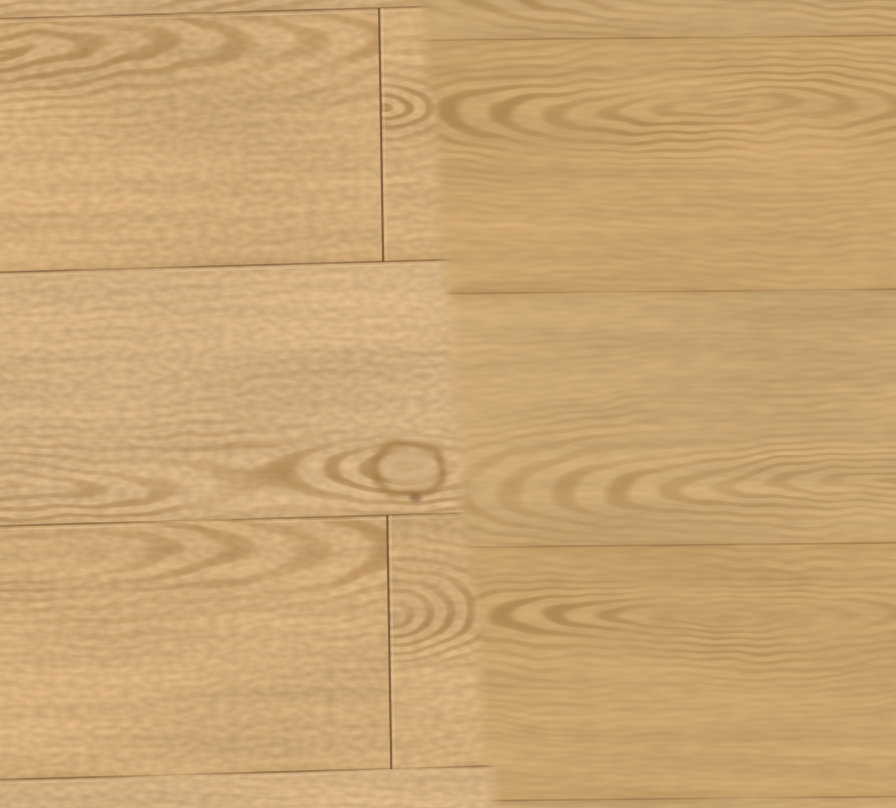
Write a Shadertoy shader that draws this texture.

```glsl
// Oak plank floor: staggered boards with cathedral grain, a knot and a tonal break

#define PITCH 0.314                       // board width, canvas height = 1
#define JOINT_X 0.485                     // end joint at the bottom edge
#define SEAM_HALF 0.0011                  // half width of the gaps
#define RINGS vec2(78.0, 108.0)           // growth rings per unit, left and right
#define KNOT vec2(0.506, 0.420)
#define PALE_OAK vec3(0.828, 0.688, 0.512)
#define HONEY_OAK vec3(0.788, 0.650, 0.455)
#define RING_BROWN vec3(0.630, 0.465, 0.270)
#define SEAM_BROWN vec3(0.420, 0.300, 0.190)
#define GLINT vec3(0.900, 0.790, 0.640)

float hash(vec2 c) {
    vec3 q = fract(c.xyx * vec3(0.1031, 0.1030, 0.0973));
    q += dot(q, q.yzx + 33.33);
    return fract((q.x + q.y) * q.z);
}

float cornerSlope(vec2 cell, vec2 offset) {
    float angle = 6.2832 * hash(cell);
    return dot(vec2(cos(angle), sin(angle)), offset);
}

// Gradient noise, about -0.7 to 0.7
float noise(vec2 p) {
    vec2 i = floor(p), f = p - i, e = vec2(1.0, 0.0);
    vec2 u = f * f * f * (f * (f * 6.0 - 15.0) + 10.0);
    return mix(mix(cornerSlope(i, f), cornerSlope(i + e, f - e), u.x),
               mix(cornerSlope(i + e.yx, f - e.yx), cornerSlope(i + 1.0, f - 1.0), u.x), u.y);
}

float smoothMin(float a, float b, float k) {
    float h = max(k - abs(a - b), 0.0) / k;
    return min(a, b) - 0.25 * h * h * k;
}

float stroke(float d, float halfWidth) {
    float aa = 0.8 / iResolution.y;
    return 1.0 - smoothstep(halfWidth - aa, halfWidth + aa, abs(d));
}

// One half of the floor; right is 0 or 1
vec3 boards(vec2 p, float right) {
    float left = 1.0 - right;
    float v = (p.y - mix(0.035, 0.003, right) - mix(0.028, 0.010, right) * p.x) / PITCH;
    float row = floor(v), f = v - row;
    float even = 1.0 - mod(row, 2.0);
    float joint = p.x - JOINT_X + 0.016 * p.y;
    float beyond = even * left * step(0.0, joint);
    vec2 seed = vec2(row + 5.0, right + 2.0 * beyond) * 17.37 + 40.0;

    // Heart of the cathedral figure in this board
    vec2 heart = mix(vec2(0.0, mix(0.14, 0.87, even)),
                     vec2(mix(1.11, 0.90, even), mix(0.23, 0.72, even)), right);
    heart = mix(heart, vec2(JOINT_X - 0.01, 0.62), beyond);
    float stretch = mix(0.14, 0.50, beyond);
    vec2 d = vec2(p.x - heart.x, (f - heart.y) * PITCH);

    // Bent growth rings, drawn out along the board
    float bend = 0.020 * noise(p * vec2(4.0, 11.0) + seed)
               + 0.006 * noise(p * vec2(19.0, 32.0) + seed);
    d.y += bend;
    float radius = length(d * vec2(stretch, 1.0));
    float figure = exp(-d.y * d.y / 0.0034);

    // Rings also flow around the knot
    float hasKnot = left * step(abs(row - 1.0), 0.5);
    vec2 k = p - KNOT;
    float knotFlow = length((k + vec2(0.0, bend)) * vec2(0.30, 1.0));
    radius = mix(radius, smoothMin(radius, knotFlow, 0.03), hasKnot);
    figure = max(figure, hasKnot * exp(-knotFlow * knotFlow / 0.0026));

    float wave = sin(6.2832 * radius * mix(RINGS.x, RINGS.y, right));
    float patchy = clamp(0.65 + 1.1 * noise(p * vec2(5.0, 15.0) + seed.yx), 0.1, 1.0);
    float rings = smoothstep(-0.5, 1.0, wave) * patchy * (0.12 + 0.50 * figure);

    // Board tone, long streaks and short pores
    vec3 color = mix(PALE_OAK, HONEY_OAK, right) * mix(vec3(1.0), vec3(1.0, 0.985, 0.95), even);
    float streak = noise(p * vec2(3.0, 46.0) + seed);
    float pores = noise(p * mix(vec2(75.0, 145.0), vec2(30.0, 165.0), right) + seed);
    float cloud = noise(p * vec2(2.2, 5.0) + seed.yx);
    color *= 1.0 + 0.07 * streak + mix(0.095, 0.055, right) * pores + 0.06 * cloud;
    color = mix(color, RING_BROWN, rings);

    // Knot: pale core, dark rounded rim, small split below
    vec2 a = abs(k + 0.006 * vec2(noise(p * 28.0), noise(p * 28.0 + 9.0))) / vec2(0.040, 0.030);
    float core = pow(dot(a * a * a, vec2(1.0)), 1.0 / 3.0);
    color = mix(color, PALE_OAK * 0.97, 0.7 * hasKnot * (1.0 - smoothstep(0.5, 1.0, core)));
    color = mix(color, RING_BROWN, 0.65 * hasKnot * exp(-pow((core - 1.0) / 0.17, 2.0)));
    float split = length((k - vec2(0.008, -0.036)) * vec2(1.0, 1.4));
    color = mix(color, SEAM_BROWN, 0.5 * hasKnot * (1.0 - smoothstep(0.003, 0.012, split)));

    // Long seams with uneven wear, and a glint on the upper edge
    float seamId = floor(v + 0.5), gap = (v - seamId) * PITCH;
    float wear = clamp(0.7 + noise(vec2(p.x * 7.0, seamId * 5.3 + right)), 0.15, 1.0);
    color = mix(color, RING_BROWN, 0.32 * wear * exp(-abs(gap) / 0.006));
    color = mix(color, SEAM_BROWN, mix(0.55, 0.32, right) * wear * stroke(gap, SEAM_HALF));
    color = mix(color, GLINT, 0.45 * left * wear * stroke(gap + 0.0045, SEAM_HALF));

    // End joints on every second row
    color = mix(color, GLINT, 0.35 * even * left * stroke(joint - 0.004, SEAM_HALF));
    return mix(color, SEAM_BROWN, 0.80 * even * left * stroke(joint, SEAM_HALF * 1.2));
}

void mainImage(out vec4 fragColor, in vec2 fragCoord) {
    vec2 p = fragCoord / iResolution.y;
    // Slanted soft border between the pale and honey halves
    float border = p.x - 0.607 + 0.084 * p.y + 0.012 * noise(p * 9.0);
    float right = smoothstep(-0.014, 0.014, border);
    fragColor = vec4(mix(boards(p, 0.0), boards(p, 1.0), right), 1.0);
}
```
